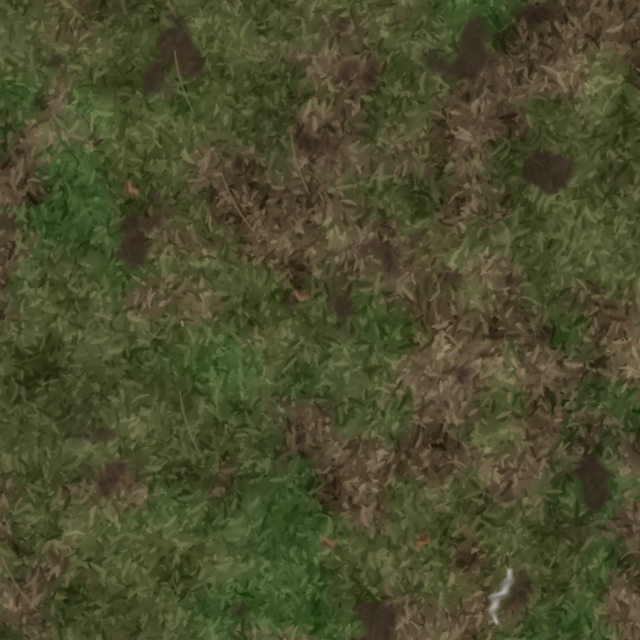
Reproduce this texture procedurally as a WebGL 1 fragment shader.

```glsl
precision highp float;
// Draws rough autumn turf: soft tangled grass, dry brown patches, dark hollows and a few fallen leaves.
uniform vec2 u_resolution;

float hash(vec2 p) {
  vec3 q = fract(p.xyx * 0.1031);
  q += dot(q, q.yzx + 33.33);
  return fract((q.x + q.y) * q.z);
}

vec2 hash2(vec2 p) {
  return vec2(hash(p), hash(p + 57.3));
}

vec2 turn(vec2 p, float angle) {
  float c = cos(angle), s = sin(angle);
  return vec2(c * p.x + s * p.y, c * p.y - s * p.x);
}

// Rotated, warped sine layers give irregular patches in about -0.8..0.8
float layeredSines(vec2 p) {
  float sum = 0.0, amp = 0.45;
  for (int i = 0; i < 4; i++) {
    p = turn(p, 0.9) * 1.7 + 1.3;
    sum += amp * sin(p.x + 1.2 * sin(p.y * 0.7)) * sin(p.y + 0.9 * sin(p.x * 0.6));
    amp *= 0.75;
  }
  return sum;
}

// Soft bent stroke lying along x, tapered to its tips
float stroke(vec2 q, float halfLength, float width, float bend) {
  q.y += bend * q.x * q.x;
  float along = min(abs(q.x) / halfLength, 1.0);
  width *= 1.0 - 0.45 * along * along;
  float d = length(vec2(max(abs(q.x) - halfLength, 0.0), q.y));
  return 1.0 - smoothstep(0.0, width, d);
}

// Grass or straw colour of a place; jitter and tone vary single blades
vec3 turfColor(vec2 place, float jitter, float tone) {
  float field = layeredSines(place * 5.0 + 2.0) + 0.35 * (place.x - 0.5);
  float dryness = smoothstep(-0.12, 0.4, field + 0.4 * (jitter - 0.5));
  tone += 0.38 * layeredSines(place * 13.0 + 40.0);
  vec3 green = mix(vec3(0.185, 0.215, 0.09), vec3(0.42, 0.43, 0.285), tone);
  vec3 brown = mix(vec3(0.205, 0.165, 0.10), vec3(0.51, 0.445, 0.345), tone);
  green += vec3(-0.04, 0.015, -0.01) * smoothstep(0.0, 0.5, layeredSines(place * 3.0 + 9.0));
  return mix(green, brown, dryness);
}

// One scattered layer of grass blades
vec3 addBlades(vec3 color, vec2 p, float density, float layer) {
  vec2 offset = vec2(0.137, 0.219) * layer;
  vec2 cell = floor((p + offset) * density);
  for (int y = -1; y <= 1; y++) {
    for (int x = -1; x <= 1; x++) {
      vec2 id = cell + vec2(x, y);
      vec2 seed = id + layer * 71.0;
      vec2 center = (id + hash2(seed)) / density - offset;
      vec2 shape = hash2(seed + 19.4);
      float angle = mix(6.283 * hash(seed + 5.2), 1.9, 0.4 * shape.x);
      float mask = stroke(turn(p - center, angle), mix(0.003, 0.015, shape.x * shape.x),
                          mix(0.0045, 0.0085, shape.y), 40.0 * (shape.y - 0.5));
      float tone = mix(-0.08, 1.0, pow(hash(seed + 8.7), 1.15));
      color = mix(color, turfColor(center, hash(seed + 3.1), tone), 0.8 * mask);
    }
  }
  return color;
}

// Sparse leaves and long dry stalks
vec3 addLitter(vec3 color, vec2 p) {
  vec2 cell = floor(p * 7.0);
  for (int y = -1; y <= 1; y++) {
    for (int x = -1; x <= 1; x++) {
      vec2 id = cell + vec2(x, y);
      vec2 kind = hash2(id + 131.0);
      vec2 q = p - (id + hash2(id + 211.0)) / 7.0;
      vec2 leaf = turn(q, 6.283 * kind.y);
      leaf.y += 0.003 * sin(leaf.x * 300.0 + kind.y * 9.0);
      float leafMask = 1.0 - smoothstep(0.4, 1.1, length(leaf / vec2(0.019, 0.011)));
      vec3 leafColor = mix(vec3(0.48, 0.29, 0.16), vec3(0.56, 0.45, 0.37), hash(id + 17.0));
      leafColor *= 0.85 + 0.2 * sin(leaf.y * 350.0 + leaf.x * 120.0);
      color = mix(color, leafColor, 0.8 * leafMask * step(kind.x, 0.14));
      float stalk = stroke(turn(q, 1.4 + 0.8 * kind.y), 0.05, 0.004, 2.0);
      color = mix(color, vec3(0.46, 0.43, 0.32), 0.6 * stalk * step(0.94, kind.x));
    }
  }
  return color;
}

void main() {
  vec2 p = gl_FragCoord.xy / u_resolution.y;
  vec3 color = turfColor(p, 0.5, 0.36);
  for (int i = 0; i < 7; i++) {
    float layer = float(i);
    color = addBlades(color, p, 34.0 + 2.5 * layer, layer);
  }

  // Bare soil hollows and broad light variation
  float hollow = smoothstep(0.42, 0.75, layeredSines(p * 8.0 + 31.0));
  color = mix(color, vec3(0.20, 0.15, 0.12), 0.75 * hollow);
  color *= 1.02 + 0.16 * layeredSines(p * 6.0 + 15.0);
  color = addLitter(color, p);

  // Pale torn scrap near the lower edge, with a dark gap beside it
  vec2 scrap = turn(p - vec2(0.78, 0.07), 1.2);
  scrap.y += 0.004 * sin(scrap.x * 95.0) + 0.002 * sin(scrap.x * 260.0);
  float gap = 1.0 - smoothstep(0.3, 1.0, length((scrap + vec2(-0.02, 0.025)) / vec2(0.05, 0.028)));
  color = mix(color, vec3(0.18, 0.13, 0.10), 0.6 * gap);
  float scrapMask = stroke(scrap, 0.04, 0.014, 4.0);
  color = mix(color, vec3(0.58, 0.58, 0.55) + 0.1 * sin(scrap.x * 230.0 + scrap.y * 300.0), scrapMask);
  gl_FragColor = vec4(color, 1.0);
}
```
